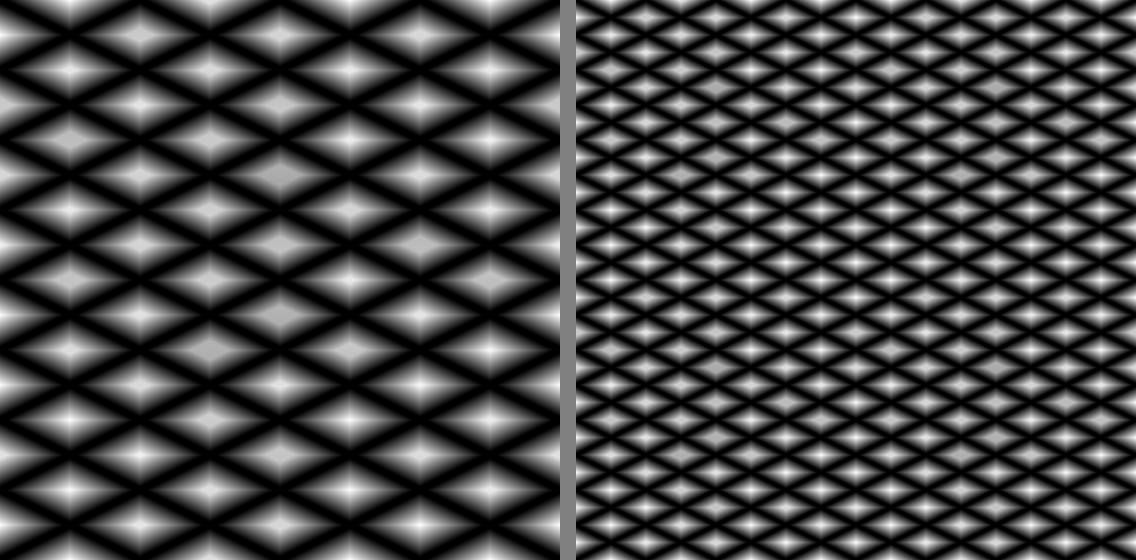
Left: one tile. Right: repeated 2 by 2.
A Shadertoy shader for this pattern:

```glsl
const float TAU = 6.2831853;
const vec2 REPEATS = vec2(4.0, 8.0);   // whole diamonds across and down
const float LINE_HALF_WIDTH = 0.09;    // black band, as a share of the diamond radius

// Integer hash, two values in 0..1
vec2 hash22(vec2 cell) {
    uvec2 q = uvec2(cell) * uvec2(1597u, 3571u) + uvec2(71u, 113u);
    uint n = (q.x ^ (q.y << 3)) * 73129u;
    n = (n ^ (n >> 15)) * 48271u;
    n ^= n >> 13;
    return vec2(n & 1023u, (n >> 10) & 1023u) / 1023.0;
}

// Minimum with a narrow rounded transition
float softMin(float a, float b, float radius) {
    float h = max(radius - abs(a - b), 0.0) / radius;
    return min(a, b) - 0.25 * radius * h * h;
}

// Linear ramp from the black band at the rim to one at the centre
float diamondRamp(vec2 local, float halfWidth) {
    float inside = 1.0 - 2.0 * max(abs(local.x), abs(local.y));
    return max(inside - halfWidth, 0.0) / (1.0 - halfWidth);
}

// Brightness limit per diamond: slow periodic drift plus random variation
float plateauLevel(vec2 center, vec2 repeats, float random) {
    vec2 drift = cos(TAU * (center / repeats - vec2(0.4, 0.58)));
    return 0.86 - dot(drift, vec2(0.05, 0.06)) + 0.22 * (random - 0.5);
}

void mainImage(out vec4 fragColor, in vec2 fragCoord) {
    vec2 p = fragCoord / iResolution.xy * REPEATS;

    // Diagonal axes turn the staggered diamonds into unit squares
    vec2 diagonal = vec2(p.x + p.y, p.y - p.x);
    vec2 cell = floor(diagonal);
    vec2 local = diagonal - cell - 0.5;

    // Diamond centre, wrapped so that opposite edges agree
    vec2 center = 0.5 * vec2(cell.x - cell.y, cell.x + cell.y + 1.0);
    center = mod(center, REPEATS);
    vec2 random = hash22(2.0 * center);

    // Flattened peak with a slight tilt
    float plateau = plateauLevel(center, REPEATS, random.x);
    plateau += 0.2 * (random.y - 0.5) * (local.x + local.y);
    float ramp = diamondRamp(local, LINE_HALF_WIDTH);
    float shade = max(softMin(ramp, plateau, 0.03), 0.0);

    fragColor = vec4(vec3(shade), 1.0);
}
```
